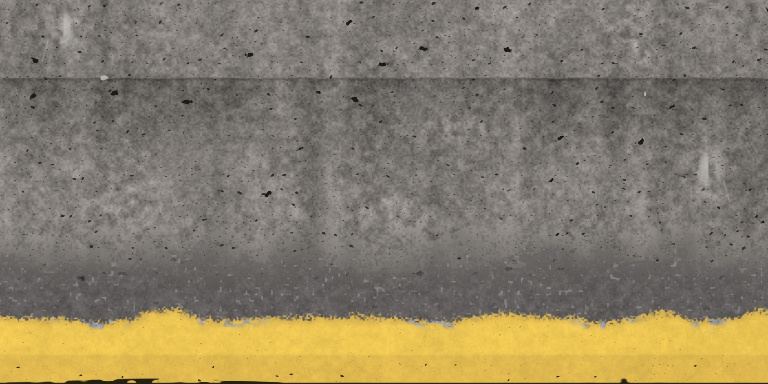
Reproduce this texture procedurally as a Shadertoy shader.

```glsl
// Weathered concrete wall with a cast seam, a damp band and a worn yellow base stripe.

const float SEAM_Y = 0.797;
const float SEAM_SHADE = 0.10;
const float DAMP_Y = 0.315;
const float PAINT_Y = 0.174;
const float BEVEL_Y = 0.075;
const float CONCRETE_TONE = 0.485;
const vec3 CONCRETE_TINT = vec3(1.035, 1.0, 0.965);
const vec3 DAMP = vec3(0.365, 0.352, 0.348);
const vec3 YELLOW = vec3(0.925, 0.775, 0.325);
const vec3 YELLOW_LOW = vec3(0.875, 0.725, 0.31);
const vec3 PRIMER = vec3(0.62, 0.61, 0.62);
const vec3 PIT = vec3(0.11, 0.105, 0.10);

// Tonal patches: centre, radii; the last three are dark
const vec4 PATCHES[11] = vec4[11](
    vec4(0.34, 0.47, 0.07, 0.14), vec4(1.18, 0.665, 0.14, 0.035),
    vec4(1.00, 0.46, 0.09, 0.05), vec4(0.77, 0.46, 0.05, 0.06),
    vec4(1.02, 0.84, 0.06, 0.03), vec4(1.84, 0.56, 0.06, 0.07),
    vec4(1.65, 0.90, 0.06, 0.10), vec4(0.17, 0.93, 0.06, 0.06),
    vec4(0.83, 0.50, 0.03, 0.17), vec4(0.46, 0.62, 0.05, 0.15),
    vec4(1.95, 0.77, 0.12, 0.03));

// Paint edge: position, width, lift; dips also lose paint chips
const vec3 EDGE_BUMPS[9] = vec3[9](
    vec3(0.43, 0.06, 0.024), vec3(1.31, 0.07, 0.012), vec3(1.72, 0.05, 0.014),
    vec3(2.00, 0.06, 0.017), vec3(0.25, 0.09, -0.011), vec3(0.60, 0.08, -0.007),
    vec3(1.13, 0.08, -0.011), vec3(1.58, 0.07, -0.014), vec3(1.84, 0.05, -0.010));

float hash(vec2 p) {
    vec3 q = fract(p.xyx * 0.1031);
    q += dot(q, q.yzx + 33.33);
    return fract((q.x + q.y) * q.z);
}

float noise(vec2 p) {
    vec2 i = floor(p), f = fract(p);
    f = f * f * (3.0 - 2.0 * f);
    return mix(mix(hash(i), hash(i + vec2(1, 0)), f.x),
               mix(hash(i + vec2(0, 1)), hash(i + vec2(1, 1)), f.x), f.y);
}

float fbm(vec2 p) {
    float sum = 0.0, amp = 0.533;
    for (int i = 0; i < 4; i++) {
        sum += amp * noise(p);
        p = p * 2.03 + 17.3;
        amp *= 0.5;
    }
    return sum;
}

float bell(float d) { return exp(-d * d); }

float inside(float d, float aa) { return 1.0 - smoothstep(-aa, aa, d); }

float segment(vec2 p, vec2 a, vec2 b) {
    vec2 ab = b - a;
    return length(p - a - ab * clamp(dot(p - a, ab) / dot(ab, ab), 0.0, 1.0));
}

// One ragged, tilted hole per chosen cell
float pits(vec2 p, float cells, float density, float size, float aa) {
    vec2 g = p * cells;
    g.x += hash(vec2(floor(g.y), cells)) * 7.0;
    vec2 id = floor(g) + cells;
    vec2 jitter = vec2(hash(id + 3.1), hash(id + 8.7));
    vec2 q = fract(g) - mix(vec2(0.25), vec2(0.75), jitter);
    float tilt = (hash(id + 5.3) - 0.6) * 1.6;
    q = mat2(cos(tilt), sin(tilt), -sin(tilt), cos(tilt)) * q;
    float radius = size * mix(0.45, 1.0, hash(id + 1.9));
    float d = length(q * vec2(1.0, 1.9)) - radius + (noise(p * 180.0) - 0.5) * size * 0.9;
    return inside(d / cells, aa) * step(hash(id), density);
}

// Brushed pale mark with two stray scratches
float scuff(vec2 q, float aa) {
    float brush = bell(length(q / vec2(0.032, 0.045)));
    brush *= smoothstep(0.35, 0.8, noise(q * vec2(110.0, 14.0) + 40.0));
    float lines = inside(segment(q, vec2(-0.045, -0.035), vec2(-0.06, -0.09)) - 0.002, aa);
    lines += 0.5 * inside(segment(q, vec2(0.12, -0.05), vec2(0.125, -0.10)) - 0.002, aa);
    return brush * 0.8 + lines * 0.55 * noise(q * 90.0 + 20.0);
}

void mainImage(out vec4 fragColor, in vec2 fragCoord) {
    vec2 p = fragCoord / iResolution.y;
    float aa = 0.8 / iResolution.y;
    float fine = fbm(p * 55.0) - 0.5;
    float grain = noise(p * 210.0) - 0.5;

    // Concrete: blotches, vertical run-off, grain
    float tone = CONCRETE_TONE + fine * 0.22 + grain * 0.10;
    tone += (fbm(p * vec2(6.0, 4.0)) - 0.5) * 0.13;
    tone += (fbm(p * vec2(15.0, 1.6) + 9.0) - 0.5) * 0.17;
    for (int i = 0; i < 11; i++) {
        vec4 c = PATCHES[i];
        float patchMask = bell(length((p - c.xy) / c.zw));
        tone += patchMask * (i < 8 ? 0.05 : -0.05) * (0.8 + fine * 3.0);
    }

    // Shadow hanging under the seam
    float below = SEAM_Y - p.y + fine * 0.008;
    float lower = smoothstep(-aa, aa, below);
    tone -= lower * SEAM_SHADE * exp(-max(below, 0.0) / 0.13);
    tone -= 0.05 * bell((below - 0.004) / 0.004);
    vec3 col = tone * CONCRETE_TINT;

    // Damp band with speckled upper edge
    float dampLine = DAMP_Y + fine * 0.16 + grain * 0.07 + (fbm(p * 9.0) - 0.5) * 0.10;
    float damp = 1.0 - smoothstep(-0.04, 0.055, p.y - dampLine);
    vec3 dampCol = DAMP + fine * 0.12 + grain * 0.05;
    dampCol += 0.14 * smoothstep(0.78, 0.95, noise(p * 120.0 + 5.0));
    col = mix(col, dampCol, damp * 0.9);

    // Holes at three scales, then pale scuffs and seam chips
    float holes = pits(p, 58.0, 0.42, 0.13, aa) * 0.65;
    holes = max(holes, pits(p + 3.7, 27.0, 0.24, 0.14, aa) * 0.8);
    holes = max(holes, pits(p + 8.2, 9.0, 0.24, 0.105, aa));
    col = mix(col, PIT, holes * (1.0 - damp * 0.75));
    float marks = scuff(p - vec2(0.17, 0.93), aa);
    marks += scuff((p - vec2(1.84, 0.565)) * vec2(-1.0, 1.0), aa);
    marks += inside(length((p - vec2(0.27, 0.797)) * vec2(0.7, 1.0)) - 0.006 + fine * 0.01, aa);
    marks += inside(length((p - vec2(1.68, 0.755)) * vec2(1.6, 1.0)) - 0.005, aa);
    col = mix(col, vec3(0.76, 0.75, 0.73), clamp(marks, 0.0, 0.85));

    // Paint outline and the zones where it flakes
    float edge = PAINT_Y, flaking = 0.0;
    for (int i = 0; i < 9; i++) {
        vec3 b = EDGE_BUMPS[i];
        float w = bell((p.x - b.x) / b.y);
        edge += b.z * w;
        flaking += b.z < 0.0 ? w : 0.0;
    }
    float depth = edge - p.y + (fbm(p * 26.0 + 4.0) - 0.5) * 0.022;
    float paint = smoothstep(-0.007, 0.007, depth + grain * 0.018);

    // Yellow coat: fringe, bevel, hairline cracks
    vec3 coat = mix(YELLOW_LOW, YELLOW, smoothstep(-0.004, 0.006, p.y - BEVEL_Y));
    coat *= 1.0 + fine * 0.09 + grain * 0.04 + (fbm(p * 8.0) - 0.5) * 0.07;
    coat = mix(coat, coat * vec3(0.90, 0.89, 0.98), 1.0 - smoothstep(0.0, 0.025, depth));
    float crack = inside(abs(fbm(p * 13.0 + 30.0) - 0.5) - 0.003, 0.006);
    coat *= 1.0 - 0.07 * crack;
    float chip = smoothstep(0.52, 0.60, noise(p * vec2(42.0, 60.0)) + grain * 0.15);
    chip *= bell((depth - 0.006) / 0.012) * clamp(flaking, 0.0, 1.0);
    coat = mix(coat, PRIMER + fine * 0.3, clamp(chip * 1.3, 0.0, 1.0));
    float nicks = pits(p + 5.5, 30.0, 0.16, 0.15, aa) * (1.0 - smoothstep(0.05, 0.08, p.y));
    nicks = max(nicks, 0.4 * pits(p + 1.3, 50.0, 0.16, 0.10, aa));
    coat = mix(coat, vec3(0.22, 0.18, 0.09), nicks);
    col = mix(col, coat, paint);

    // Broken black rim along the ground
    float worn = bell((p.x - 0.40) / 0.26) + bell((p.x - 1.63) / 0.06);
    float rim = 0.003 + 0.011 * worn * smoothstep(0.3, 0.75, noise(p * vec2(32.0, 60.0)));
    col = mix(col, vec3(0.07, 0.06, 0.04), inside(p.y - rim, aa) * 0.9);

    fragColor = vec4(clamp(col, 0.0, 1.0), 1.0);
}
```
